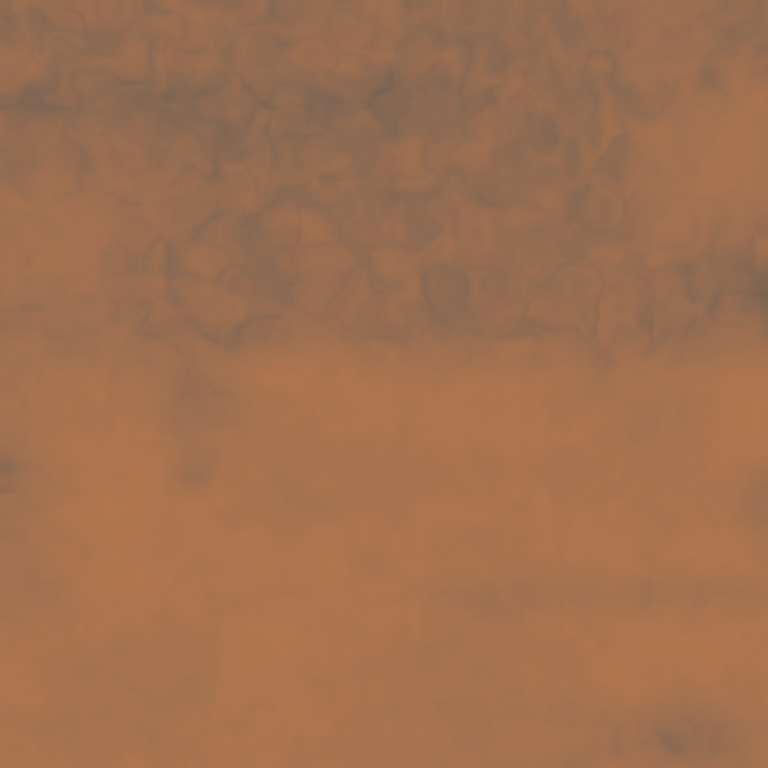
A WebGL 1 fragment shader for this texture:

```glsl
precision highp float;
// Weathered rust wall: soft orange below, a mottled grey-brown soot layer above.
// Broad noise and a few soft stains set the soot depth; finer warped noise
// adds small rounded grains, which stand out most where the soot is thick.

uniform vec2 u_resolution;

const vec3 RUST = vec3(0.692, 0.461, 0.308);
const vec3 SOOT = vec3(0.450, 0.380, 0.330);

float hash(vec2 cell) {
  vec3 p = fract(vec3(cell.xyx) * 0.1031);
  p += dot(p, p.yzx + 33.33);
  return fract((p.x + p.y) * p.z);
}

// Smooth value noise, 0 to 1.
float noise(vec2 p) {
  vec2 cell = floor(p);
  vec2 f = fract(p);
  vec2 blend = f * f * f * (f * (f * 6.0 - 15.0) + 10.0);
  float low = mix(hash(cell), hash(cell + vec2(1.0, 0.0)), blend.x);
  float high = mix(hash(cell + vec2(0.0, 1.0)), hash(cell + 1.0), blend.x);
  return mix(low, high, blend.y);
}

// Layered noise, each octave turned to hide the grid; centred on 0.
float fbm(vec2 p, float gain) {
  mat2 turn = mat2(0.8, 0.6, -0.6, 0.8);
  float sum = 0.0;
  float weight = 1.0;
  float total = 0.0;
  for (int i = 0; i < 4; i++) {
    sum += weight * (noise(p) - 0.5);
    total += weight;
    weight *= gain;
    p = turn * p * 2.03 + 17.3;
  }
  return sum / total;
}

// Soft elliptical stain with a Gaussian falloff.
float stain(vec2 p, vec2 centre, vec2 radius) {
  vec2 d = (p - centre) / radius;
  return exp(-dot(d, d));
}

// Small light lumps parted by thin darker creases; roughly centred on 0.
float grains(vec2 p, float scale) {
  vec2 warp = vec2(noise(p * scale + 5.1), noise(p * scale + 41.7)) - 0.5;
  vec2 q = p * scale + warp * 1.1;
  float crease = 1.0 - abs(2.0 * noise(q * 0.8 + 9.0) - 1.0);
  return 0.65 * fbm(q, 0.5) + 0.22 * (crease * crease - 0.4);
}

// Broad soot depth: upper layer, cleared patches and dark stains.
float sootDepth(vec2 p) {
  float edge = 0.535 + 0.06 * fbm(p * vec2(5.0, 3.0) + 3.0, 0.5);
  float layer = smoothstep(edge - 0.045, edge + 0.05, p.y);
  float cleared = stain(p, vec2(0.97, 0.78), vec2(0.13, 0.12))
                + 0.85 * stain(p, vec2(0.06, 0.67), vec2(0.15, 0.12));
  float depth = 0.11 + 0.36 * layer * (1.0 - min(cleared, 1.0));

  // Horizontal streaks: one in the soot, one faint in the clean rust.
  depth += 0.24 * stain(p, vec2(0.08, 0.865), vec2(0.42, 0.035));
  depth += 0.13 * stain(p, vec2(0.85, 0.225), vec2(0.40, 0.025));

  // Isolated dark spots.
  depth += 0.36 * stain(p, vec2(0.26, 0.470), vec2(0.045, 0.04));
  depth += 0.20 * stain(p, vec2(0.25, 0.380), vec2(0.035, 0.025));
  depth += 0.45 * stain(p, vec2(1.01, 0.630), vec2(0.045, 0.04));
  depth += 0.32 * stain(p, vec2(0.00, 0.370), vec2(0.035, 0.07));
  depth += 0.25 * stain(p, vec2(1.00, 0.350), vec2(0.040, 0.05));
  depth += 0.36 * stain(p, vec2(0.87, 0.030), vec2(0.110, 0.05));
  return depth;
}

void main() {
  vec2 p = gl_FragCoord.xy / u_resolution;

  float depth = sootDepth(p);
  depth += 0.30 * fbm(p * vec2(6.0, 8.0) + 23.0, 0.55);

  // Grain contrast follows the soot depth.
  float roughness = mix(0.18, 0.75, smoothstep(0.12, 0.48, depth));
  depth += roughness * grains(p, 30.0);
  depth += 0.05 * fbm(p * 55.0 + 61.0, 0.6);

  gl_FragColor = vec4(mix(RUST, SOOT, clamp(depth, 0.0, 1.15)), 1.0);
}
```
